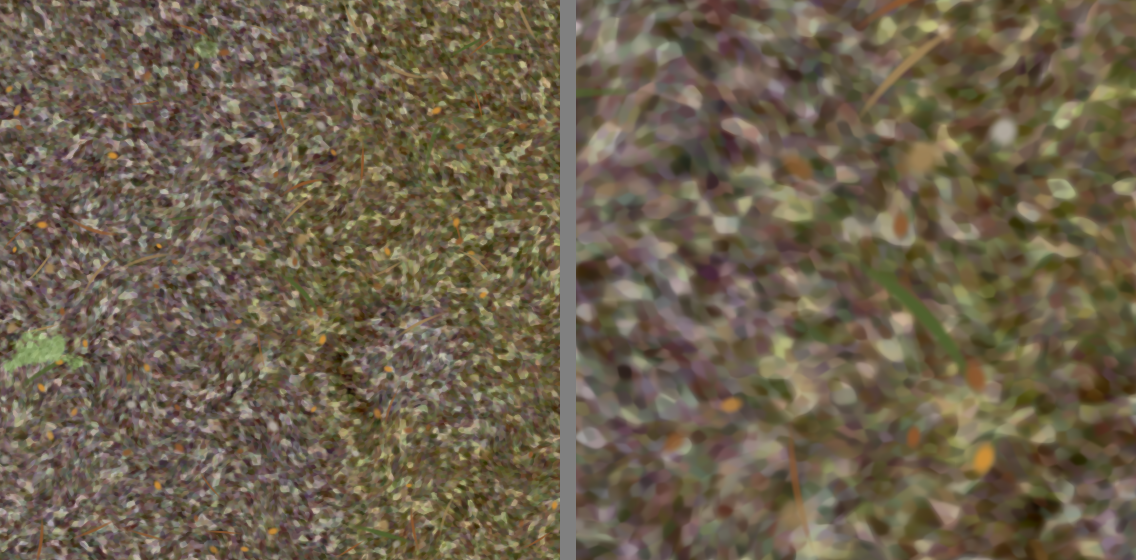
Left, the full canvas; right, a detail of the centre.
Give the GLSL for this texture, as a WebGL 1 fragment shader.

```glsl
precision highp float;
uniform vec2 u_resolution;

const vec3 SOIL_DARK = vec3(0.32, 0.26, 0.22);
const vec3 SOIL_MID = vec3(0.42, 0.37, 0.33);
const vec3 SOIL_LIGHT = vec3(0.53, 0.49, 0.44);
const vec3 MOSS_DARK = vec3(0.345, 0.295, 0.185);
const vec3 MOSS_MID = vec3(0.43, 0.385, 0.275);
const vec3 MOSS_LIGHT = vec3(0.55, 0.51, 0.38);
const vec3 RUST = vec3(0.55, 0.34, 0.18);
const vec3 STRAW = vec3(0.62, 0.51, 0.34);
const vec3 BLADE = vec3(0.31, 0.38, 0.18);
const vec3 AMBER = vec3(0.80, 0.56, 0.22);
const vec3 PEBBLE = vec3(0.70, 0.67, 0.63);
const vec3 LICHEN = vec3(0.56, 0.67, 0.42);

vec3 hash3(vec2 p) {
  vec3 q = fract(p.xyx * vec3(0.1031, 0.1030, 0.0973));
  q += dot(q, q.yxz + 33.33);
  return fract((q.xxy + q.yzz) * q.zyx);
}

vec2 rotate(vec2 p, float angle) {
  float c = cos(angle), s = sin(angle);
  return vec2(c * p.x + s * p.y, c * p.y - s * p.x);
}

float corner(vec2 cell, vec2 offset) {
  return dot(hash3(cell).xy * 2.0 - 1.0, offset);
}

float gradientNoise(vec2 p) {
  vec2 i = floor(p), f = p - i;
  vec2 u = f * f * f * (f * (f * 6.0 - 15.0) + 10.0);
  vec2 e = vec2(1.0, 0.0);
  float low = mix(corner(i, f), corner(i + e.xy, f - e.xy), u.x);
  float high = mix(corner(i + e.yx, f - e.yx), corner(i + 1.0, f - 1.0), u.x);
  return 1.4 * mix(low, high, u.y);
}

float fbm(vec2 p) {
  float sum = 0.0, gain = 0.6;
  for (int k = 0; k < 3; k++) {
    sum += gain * gradientNoise(p);
    p = rotate(p, 0.6) * 2.1 + 17.3;
    gain *= 0.5;
  }
  return sum;
}

// Soft oval grains; x is tone, y and z are tints, all from -1 to 1
vec3 grains(vec2 p, float angle, float seed) {
  vec2 cell = floor(p), f = p - cell;
  vec3 sum = vec3(0.0);
  float total = 0.0;
  for (int j = -1; j <= 1; j++) {
    for (int i = -1; i <= 1; i++) {
      vec2 o = vec2(float(i), float(j));
      vec3 place = hash3(cell + o + seed);
      vec3 look = hash3(cell + o + seed + 57.0) * 2.0 - 1.0;
      vec2 d = f - o - 0.5 - 0.7 * (place.xy - 0.5);
      d = rotate(d, angle + 1.6 * (place.z - 0.5)) * vec2(0.78, 1.25);
      float weight = exp(-5.5 * dot(d, d));
      sum += weight * look;
      total += weight;
    }
  }
  return sum / (total + 0.001);
}

// Scattered bent strips laid over the base; size is half length and half width
vec3 litter(vec3 base, vec2 uv, float scale, float density, vec2 size,
            vec3 first, vec3 second, float seed) {
  vec2 cell = floor(uv * scale);
  for (int j = -1; j <= 1; j++) {
    for (int i = -1; i <= 1; i++) {
      vec2 id = cell + vec2(float(i), float(j));
      vec3 place = hash3(id + seed);
      vec3 look = hash3(id + seed + 31.0);
      vec2 d = uv - (id + 0.5 + 0.7 * (place.xy - 0.5)) / scale;
      d = rotate(d, 6.2832 * place.z);
      d.y += (look.x - 0.5) * d.x * d.x * 8.0;
      vec2 reach = size * (0.6 + 0.5 * look.y);
      float cover = 1.0 - smoothstep(0.3, 1.3, length(d / reach));
      cover *= step(look.z, density) * (0.65 + 0.35 * place.x);
      base = mix(base, mix(first, second, step(0.5, place.y)), cover);
    }
  }
  return base;
}

vec3 ramp(vec3 dark, vec3 mid, vec3 light, float tone) {
  return mid + (light - mid) * max(tone, 0.0) + (mid - dark) * min(tone, 0.0);
}

float clump(vec2 uv, vec2 centre, vec2 size) {
  float ragged = 1.5 * fbm(uv * 30.0);
  return 1.0 - smoothstep(0.6, 1.15, length((uv - centre) / size) + ragged);
}

void main() {
  vec2 uv = gl_FragCoord.xy / u_resolution.y;
  float broad = fbm(uv * 5.0 + 3.0);
  float patchy = fbm(uv * 16.0 + 40.0);

  // Moss on the right, with a bare hollow in it
  float border = 0.54 + 0.08 * cos((uv.y - 0.85) * 8.4);
  float moss = smoothstep(-0.08, 0.08, uv.x - border + 0.12 * broad + 0.12 * patchy);
  vec2 hollow = uv - vec2(0.73, 0.36);
  float radius = length(hollow) + 0.04 * patchy;
  moss *= smoothstep(0.07, 0.13, radius);
  moss *= 1.0 - 0.7 * clump(uv, vec2(0.86, 0.26), vec2(0.09, 0.06));

  // Grain tone and tint
  float angle = mix(4.0 * broad, -0.75, smoothstep(0.65, 0.95, uv.y));
  vec2 warped = uv + 0.004 * vec2(patchy, gradientNoise(uv * 30.0));
  vec3 coarse = grains(warped * 84.0, angle, 11.0);
  vec3 fine = grains(rotate(warped, 0.5) * 150.0 + 200.0, angle - 0.5, 83.0);
  float relief = 0.95 + 0.5 * fbm(uv * 9.0 + 70.0);
  float tone = relief * (1.25 * coarse.x + 0.95 * fine.x);
  tone += 0.9 * smoothstep(0.3, 0.8, coarse.x) + 0.65 * patchy + 0.45 * broad;
  tone -= 0.08 + 0.2 * moss;
  float rim = exp(-pow((radius - 0.115) / 0.014, 2.0));
  tone -= 1.2 * rim * smoothstep(0.02, -0.08, hollow.x);

  vec3 color = mix(ramp(SOIL_DARK, SOIL_MID, SOIL_LIGHT, tone),
                   ramp(MOSS_DARK, MOSS_MID, MOSS_LIGHT, tone), moss);
  color += vec3(0.025, -0.018, 0.025) * (coarse.y + fine.y);
  color += vec3(0.025, 0.004, -0.032) * (coarse.z + fine.z);

  // Needles, grass blades and bright flecks
  color = litter(color, uv, 9.0, 0.30, vec2(0.046, 0.0036), RUST, STRAW, 5.0);
  color = litter(color, uv, 7.0, 0.28, vec2(0.058, 0.0048), BLADE, RUST, 29.0);
  color = litter(color, uv, 24.0, 0.11, vec2(0.010, 0.0065), AMBER, RUST, 71.0);
  color = litter(color, uv, 20.0, 0.06, vec2(0.011, 0.0095), STRAW, PEBBLE, 97.0);

  // Pale lichen tufts
  float tuft = max(clump(uv, vec2(0.07, 0.375), vec2(0.070, 0.032)),
                   0.6 * clump(uv, vec2(0.37, 0.915), vec2(0.022, 0.022)));
  color = mix(color, LICHEN + 0.06 * tone, 0.85 * tuft);

  gl_FragColor = vec4(clamp(color, 0.0, 1.0), 1.0);
}
```
